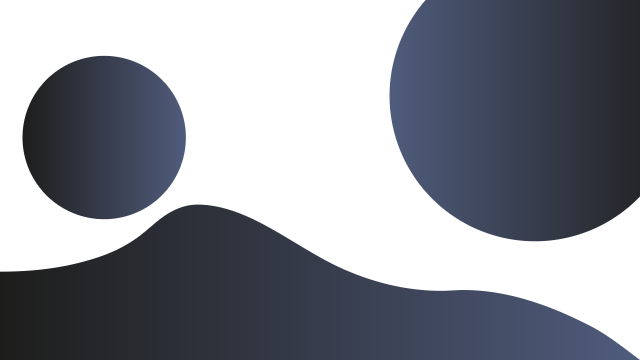
A Shadertoy shader for this background:

```glsl
// Two gradient discs float above a smooth rolling hill on a white ground.
// Discs are signed distances; the hill is a piecewise cubic Hermite curve.
// Lengths are in canvas heights, with the origin at the lower left.

const vec3 PAPER = vec3(1.0);
const vec3 CHARCOAL = vec3(0.114, 0.114, 0.106);
const vec3 SLATE_BLUE = vec3(0.312, 0.360, 0.486);

// Discs: centre x, centre y, radius
const vec3 SMALL_DISC = vec3(0.2894, 0.6180, 0.2269);
const vec3 LARGE_DISC = vec3(1.4861, 0.7338, 0.4040);

// Hill knots: x, height, slope
const float HILL_WIDTH = 1.7778;
const int KNOT_COUNT = 11;
const vec3 HILL_KNOTS[KNOT_COUNT] = vec3[KNOT_COUNT](
    vec3(0.0000, 0.2454,  0.00), vec3(0.2315, 0.2731,  0.27),
    vec3(0.3819, 0.3403,  0.72), vec3(0.4398, 0.3877,  0.80),
    vec3(0.5486, 0.4317,  0.00), vec3(0.6713, 0.4051, -0.40),
    vec3(0.9491, 0.2546, -0.45), vec3(1.2269, 0.1921,  0.00),
    vec3(1.2870, 0.1944,  0.00), vec3(1.6435, 0.0926, -0.52),
    vec3(1.7778, 0.0000, -0.75));

// Cubic through two knots, matching their heights and slopes
float hermite(vec3 a, vec3 b, float x) {
    float span = b.x - a.x;
    float t = (x - a.x) / span;
    float u = 1.0 - t;
    float heights = mix(a.y, b.y, t * t * (3.0 - 2.0 * t));
    return heights + span * t * u * (a.z * u - b.z * t);
}

float hillHeight(float x) {
    float height = HILL_KNOTS[0].y;
    for (int i = 0; i < KNOT_COUNT - 1; i++) {
        if (x >= HILL_KNOTS[i].x) {
            height = hermite(HILL_KNOTS[i], HILL_KNOTS[i + 1], x);
        }
    }
    return height;
}

// Vertical offset divided by the local steepness
float hillDistance(vec2 p, float pixel) {
    float slope = (hillHeight(p.x + pixel) - hillHeight(p.x - pixel)) / (2.0 * pixel);
    return (p.y - hillHeight(p.x)) / sqrt(1.0 + slope * slope);
}

float discDistance(vec2 p, vec3 disc) {
    return length(p - disc.xy) - disc.z;
}

// Position across a disc, 0 at its left edge and 1 at its right
float acrossDisc(float x, vec3 disc) {
    return 0.5 + 0.5 * (x - disc.x) / disc.z;
}

vec3 ramp(float t) {
    return mix(CHARCOAL, SLATE_BLUE, clamp(t, 0.0, 1.0));
}

float coverage(float dist, float pixel) {
    return clamp(0.5 - dist / pixel, 0.0, 1.0);
}

void mainImage(out vec4 fragColor, in vec2 fragCoord) {
    float pixel = 1.0 / iResolution.y;
    vec2 p = fragCoord * pixel;
    vec3 color = PAPER;

    // Discs, with opposing gradients
    color = mix(color, ramp(acrossDisc(p.x, SMALL_DISC)),
                coverage(discDistance(p, SMALL_DISC), pixel));
    color = mix(color, ramp(1.0 - acrossDisc(p.x, LARGE_DISC)),
                coverage(discDistance(p, LARGE_DISC), pixel));

    // Hill
    color = mix(color, ramp(p.x / HILL_WIDTH),
                coverage(hillDistance(p, pixel), pixel));

    fragColor = vec4(color, 1.0);
}
```
